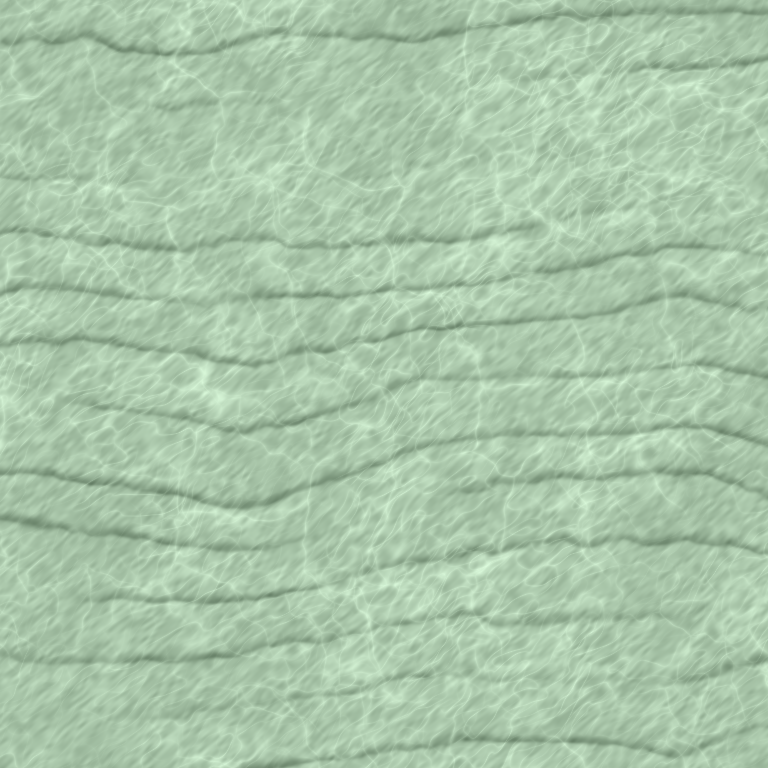
A Shadertoy shader for this texture:

```glsl
const vec3 BASE = vec3(0.655, 0.768, 0.657);
const vec3 TONE_TINT = vec3(0.98, 1.03, 0.98);
const float ROWS = 12.5;          // ripple crests over the canvas height
const float SLOPE = 0.085;        // upward drift of the crests
const float CREST_DARK = 0.155;
const float SHADE_ABOVE = 0.0075; // soft side of a crest
const float SHADE_BELOW = 0.0038; // crisp side of a crest
const float ROW_SHADE = 0.02;
const float WEB_LIGHT = 0.16;
const float STREAK_LIGHT = 0.115;
const float GRAIN = 0.12;
const float MOTTLE = 0.025;
const float BIAS = -0.017;

float hash(vec2 p) {
    return fract(sin(dot(p, vec2(127.1, 311.7))) * 43758.5453);
}

float noise(vec2 p) {
    vec2 i = floor(p), f = fract(p);
    f = f * f * (3.0 - 2.0 * f);
    return mix(mix(hash(i), hash(i + vec2(1, 0)), f.x),
               mix(hash(i + vec2(0, 1)), hash(i + vec2(1, 1)), f.x), f.y);
}

vec2 noise2(vec2 p) {
    return vec2(noise(p), noise(p + vec2(37.2, 91.7))) - 0.5;
}

// Coordinates along and across a direction
vec2 turned(vec2 p, float angle) {
    vec2 dir = vec2(cos(angle), sin(angle));
    return vec2(dot(p, dir), dot(p, vec2(-dir.y, dir.x)));
}

// Gap between the two nearest cell points: zero on cell borders
float cellGap(vec2 p) {
    vec2 cell = floor(p);
    float near = 9.0, second = 9.0;
    for (int y = -1; y <= 1; y++)
    for (int x = -1; x <= 1; x++) {
        vec2 c = cell + vec2(x, y);
        vec2 site = c + 0.1 + 0.8 * vec2(hash(c), hash(c + 53.3));
        float d = length(site - p);
        second = min(second, max(near, d));
        near = min(near, d);
    }
    return second - near;
}

// Dark crest lines that fade in and out, with gentle shading between them
float ripples(vec2 p) {
    float y = p.y - SLOPE * p.x;
    y += 0.065 * (noise(p * vec2(3.4, 2.6) + 4.0) - 0.5);
    y += 0.032 * (noise(p * vec2(9.0, 6.0) + 17.0) - 0.5);
    y += 0.010 * (noise(p * vec2(26.0, 20.0)) - 0.5);
    y += 0.005 * (noise(p * 75.0) - 0.5);
    float row = floor(y * ROWS);
    float offset = fract(y * ROWS) - 0.5 - 0.25 * (hash(vec2(row, 8.0)) - 0.5);
    float d = offset / ROWS;
    float w = d > 0.0 ? SHADE_ABOVE : SHADE_BELOW;
    float presence = smoothstep(0.08, 0.5, noise(vec2(p.x * 4.0, row * 7.3)));
    float crest = exp(-d * d / (w * w)) * presence;
    crest *= 0.65 + 0.7 * noise(p * 28.0 + 5.0);
    float slopeShade = -sin(6.2832 * offset) * exp(-5.0 * offset * offset);
    return ROW_SHADE * 0.5 * slopeShade * presence - CREST_DARK * crest;
}

// Branching net of light at two sizes
float lightWeb(vec2 p) {
    vec2 q = p + 0.070 * noise2(p * 8.0) + 0.032 * noise2(p * 24.0)
               + 0.014 * noise2(p * 62.0);
    float wide = exp(-cellGap(q * 8.0) / 0.05);
    float narrow = exp(-cellGap(q * 18.0 + 6.0) / 0.085);
    wide *= smoothstep(0.25, 0.75, noise(p * 11.0 + 3.0));
    narrow *= smoothstep(0.35, 0.8, noise(p * 9.0 + 29.0));
    return wide + 0.65 * narrow;
}

// Patches of thin slanted filaments
float streaks(vec2 p) {
    vec2 q = p + 0.018 * noise2(p * 18.0) + 0.006 * noise2(p * 55.0);
    float sum = 0.0;
    for (int i = 0; i < 3; i++) {
        float k = float(i);
        vec2 s = turned(q, 0.4 + 0.27 * k) * vec2(24.0, 72.0 + 12.0 * k);
        float ridge = 1.0 - abs(2.0 * noise(s + 19.0 * k) - 1.0);
        float patchMask = smoothstep(0.35, 0.8, noise(p * 8.0 + 11.0 * k));
        sum += pow(ridge, 7.0) * (0.18 + 0.82 * patchMask);
    }
    return sum;
}

void mainImage(out vec4 fragColor, in vec2 fragCoord) {
    vec2 p = fragCoord / iResolution.y;

    // Sand: ripples, fine slanted grain and broad mottling
    float tone = BIAS + ripples(p);
    vec2 g = turned(p + 0.005 * noise2(p * 40.0), 0.72);
    tone += GRAIN * (noise(g * vec2(75.0, 210.0)) - 0.5);
    tone += MOTTLE * (noise(p * 9.0 + 41.0) - 0.5);

    // Light focused by the water surface
    float light = WEB_LIGHT * lightWeb(p) + STREAK_LIGHT * streaks(p);
    tone += 0.22 * (1.0 - exp(-light / 0.22));

    fragColor = vec4(BASE + tone * TONE_TINT, 1.0);
}
```
